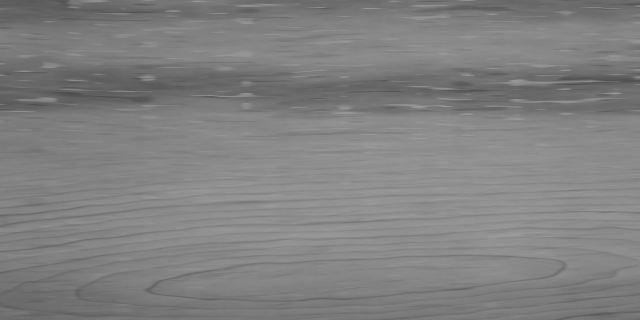
This texture is drawn by a WebGL 1 fragment shader. Its source:

```glsl
precision highp float;
// Grey planed wood: dark fibrous bands above, nested growth rings below.
// Stretched value noise makes the fibres, pores and pale flecks; the rings
// are thin outlines of a warped, slightly tilted elliptical distance field.

uniform vec2 u_resolution;

const float BASE_TONE = 0.525;
const float BAND_DEPTH = 0.085;
const float FIBRE_CONTRAST = 0.075;
const float PORE_DEPTH = 0.055;
const float FLECK_GAIN = 0.085;
const float RING_DEPTH = 0.075;
const float RING_SPACING = 0.42;
const float RING_WIDTH = 0.0038;
const float RING_TILT = 0.055;
const vec2 RING_CENTRE = vec2(1.11, 0.132);
const vec2 RING_RADII = vec2(0.57, 0.058);

float hash(vec2 p) {
  return fract(sin(dot(p, vec2(127.1, 311.7))) * 43758.5453);
}

float noise(vec2 p) {
  vec2 cell = floor(p);
  vec2 f = fract(p);
  f = f * f * (3.0 - 2.0 * f);
  return mix(mix(hash(cell), hash(cell + vec2(1.0, 0.0)), f.x),
             mix(hash(cell + vec2(0.0, 1.0)), hash(cell + 1.0), f.x), f.y);
}

// Layered streaks along x, centred on zero.
float fibres(vec2 p) {
  float sum = 0.0;
  float weight = 0.5;
  vec2 scale = vec2(3.0, 28.0);
  for (int i = 0; i < 4; i++) {
    sum += weight * (noise(p * scale + float(i) * 17.3) - 0.5);
    scale *= vec2(1.9, 1.75);
    weight *= 0.85;
  }
  return sum;
}

// Dark bands: one along the top edge, one with a crisp lower border.
float darkBands(vec2 p) {
  float y = p.y + 0.05 * (noise(p * vec2(1.6, 5.0)) - 0.5);
  float top = smoothstep(0.90, 0.97, y);
  float border = 0.645 + 0.012 * (noise(vec2(p.x * 3.0, 4.0)) - 0.5);
  float middle = smoothstep(border - 0.012, border + 0.02, p.y)
               * (1.0 - smoothstep(0.74, 0.84, y));
  float patches = 0.65 + 0.6 * noise(p * vec2(2.2, 18.0) + 9.0);
  return (top + middle) * patches;
}

// Growth rings: x is the dark outline, y the soft tone between outlines.
vec2 growthRings(vec2 p) {
  vec2 q = p - RING_CENTRE;
  q.y -= RING_TILT * q.x;
  vec2 e = q / RING_RADII;
  float r = length(e);
  float slope = max(length(e / RING_RADII) / max(r, 0.01), 6.0);
  float warp = 0.36 * (noise(p * vec2(1.7, 7.0) + 3.0) - 0.5)
             + 0.12 * (noise(p * vec2(11.0, 45.0)) - 0.5);
  float phase = (r + warp - 1.0) / RING_SPACING;
  float ring = floor(phase + 0.5);
  float f = fract(phase);
  float d = min(f, 1.0 - f) * RING_SPACING / (slope * RING_WIDTH);
  float strength = 0.3 + 0.7 * hash(vec2(ring, 5.0));
  strength *= 0.5 + 0.7 * noise(p * vec2(5.0, 20.0) + 31.0);
  float reach = smoothstep(0.65, 0.9, r) * (1.0 - smoothstep(0.28, 0.58, p.y));
  float fade = smoothstep(0.0, 0.12, f) * (1.0 - f) - 0.4;
  return vec2(exp(-d * d) * strength, fade) * reach;
}

void main() {
  vec2 p = gl_FragCoord.xy / u_resolution.y;
  float side = gl_FragCoord.x / u_resolution.x;

  // Grain follows a gentle slope in the ringed half and wavers slightly.
  vec2 grain = p;
  grain.y -= RING_TILT * p.x * (1.0 - smoothstep(0.35, 0.65, p.y));
  grain.y += 0.018 * (noise(p * vec2(2.5, 4.0)) - 0.5);
  grain.y += 0.004 * (noise(p * vec2(14.0, 12.0)) - 0.5);

  // Broad tone: bright centre right, dimmer lower edge and left side.
  float bands = darkBands(p);
  float tone = BASE_TONE - BAND_DEPTH * bands;
  tone += 0.04 * smoothstep(0.05, 0.3, p.y) * (1.0 - smoothstep(0.45, 0.7, p.y));
  tone -= 0.045 * (1.0 - smoothstep(0.0, 0.2, p.y));
  tone -= 0.05 * (1.0 - smoothstep(0.0, 0.5, side));
  tone -= 0.02 * smoothstep(0.75, 1.0, side);
  tone += 0.025 * (noise(grain * vec2(1.3, 14.0) + 50.0) - 0.5);

  // Fibres, dark pores and pale flecks.
  float rough = 0.55 + 0.55 * min(bands, 1.0) + 0.25 * smoothstep(0.5, 0.65, p.y);
  tone += FIBRE_CONTRAST * rough * fibres(grain);
  float pore = smoothstep(0.68, 0.95, noise(grain * vec2(9.0, 120.0) + 71.0));
  float fleck = smoothstep(0.72, 0.97, noise(grain * vec2(13.0, 135.0) + 113.0));
  tone -= PORE_DEPTH * rough * pore;
  tone += FLECK_GAIN * rough * rough * fleck;
  tone += 0.012 * (noise(grain * vec2(70.0, 170.0)) - 0.5);

  vec2 rings = growthRings(p);
  tone += 0.03 * rings.y - RING_DEPTH * rings.x;

  gl_FragColor = vec4(vec3(clamp(tone, 0.0, 1.0)), 1.0);
}
```
